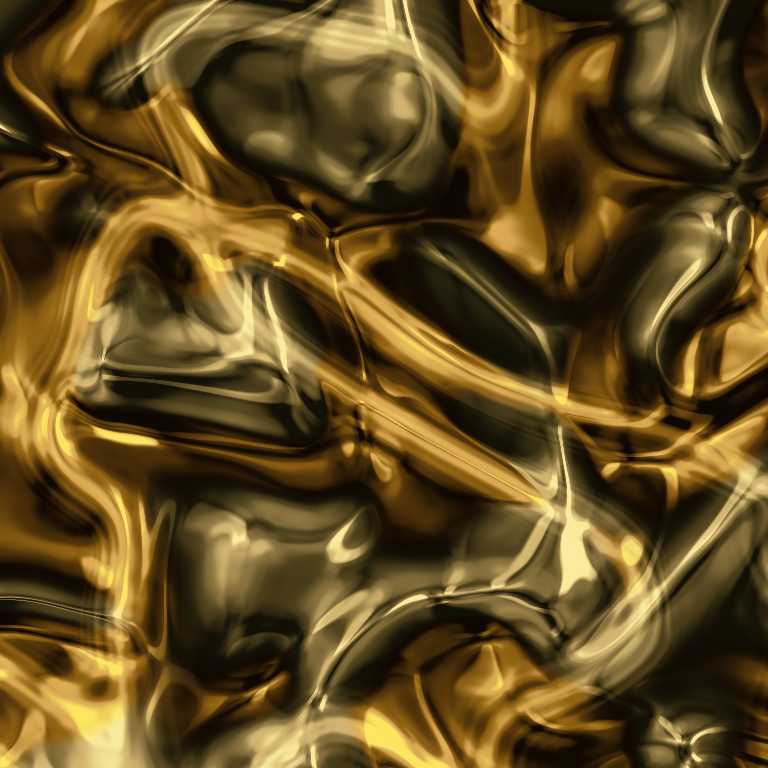
This texture is drawn by a three.js fragment shader. Its source:

```glsl
// Flowing liquid gold and olive silver with glossy veins, rounded blobs and dark seams.
varying vec2 vUv;

const float BLOB_SCALE = 3.9;
const vec2 VEIN_SCALE = vec2(1.4, 2.2);
const vec2 VEIN_AXIS = vec2(0.86, -0.5);
const float NORMAL_STEP = 0.002;

// Smooth gradient noise, about -0.7 to 0.7
vec2 gradientAt(vec2 cell) {
  float turn = fract(sin(dot(cell, vec2(127.1, 311.7))) * 43758.55);
  return vec2(cos(turn * 6.2832), sin(turn * 6.2832));
}

float noise(vec2 p) {
  vec2 i = floor(p);
  vec2 f = fract(p);
  vec2 u = f * f * f * (f * (f * 6.0 - 15.0) + 10.0);
  vec2 right = vec2(1.0, 0.0);
  float a = dot(gradientAt(i), f);
  float b = dot(gradientAt(i + right), f - right);
  float c = dot(gradientAt(i + right.yx), f - right.yx);
  float d = dot(gradientAt(i + 1.0), f - 1.0);
  return mix(mix(a, b, u.x), mix(c, d, u.x), u.y);
}

vec2 warp(vec2 p, float amount) {
  return p + amount * vec2(noise(p + 17.3), noise(p - 9.1));
}

// Signed field whose zero line is the crest of a vein
float veinField(vec2 uv) {
  vec2 across = vec2(-VEIN_AXIS.y, VEIN_AXIS.x);
  vec2 p = vec2(dot(uv, VEIN_AXIS), dot(uv, across)) * VEIN_SCALE;
  p = warp(p + 5.2, 0.55);
  return noise(p) + 0.2 * noise(p * 2.3 + 8.0);
}

// Signed distance to the crest, in canvas units
float veinDistance(vec2 uv) {
  vec2 e = vec2(NORMAL_STEP, 0.0);
  vec2 slope = vec2(veinField(uv + e.xy) - veinField(uv - e.xy),
                    veinField(uv + e.yx) - veinField(uv - e.yx));
  return veinField(uv) / max(length(slope) / (2.0 * NORMAL_STEP), 0.9);
}

vec2 blobSpace(vec2 uv) {
  return warp(warp(uv * BLOB_SCALE + 2.7, 0.8) + 3.0, 0.4);
}

float ridge(float vein, float sharpness) {
  return exp(-sqrt(vein * vein + 0.003) * sharpness);
}

float bell(float x, float width) {
  return exp(-x * x / (width * width));
}

// Positive inside silver, negative inside gold
float silverField(float blob, float vein) {
  return blob + 0.14 - 0.42 * ridge(vein, 7.0);
}

float height(vec2 uv) {
  vec2 p = blobSpace(uv);
  float vein = veinField(uv);
  float blob = noise(p);
  float bulge = smoothstep(-0.08, 0.38, silverField(blob, vein));
  return 0.14 * blob + 0.03 * noise(p * 1.9 + 4.0)
       + 0.06 * bulge + 0.09 * ridge(vein, 7.0);
}

vec3 surfaceNormal(vec2 uv) {
  vec2 e = vec2(NORMAL_STEP, 0.0);
  float dx = height(uv + e.xy) - height(uv - e.xy);
  float dy = height(uv + e.yx) - height(uv - e.yx);
  return normalize(vec3(-dx, -dy, 2.0 * NORMAL_STEP));
}

// Studio lighting, looked up by the tilt of the surface
float softbox(vec2 tilt, vec2 center, vec2 size) {
  vec2 d = abs(tilt - center) / size;
  return 1.0 - smoothstep(0.3, 1.4, length(d * d));
}

float studioLight(vec2 tilt) {
  float light = 0.3 + 0.32 * dot(tilt, vec2(-0.35, 0.6));
  light += 0.7 * noise(tilt * 2.4 + vec2(3.3, 7.1));
  light += 0.1 * noise(tilt * 8.0 + 1.7);
  light += 0.55 * softbox(tilt, vec2(-0.38, 0.42), vec2(0.14, 0.24));
  light += 0.5 * softbox(tilt, vec2(0.46, 0.2), vec2(0.1, 0.3));
  light += 0.35 * softbox(tilt, vec2(0.05, -0.6), vec2(0.35, 0.1));
  return light;
}

// Metal colours from shadow to glint
vec3 ramp(float x, vec3 shadow, vec3 low, vec3 middle, vec3 pale, vec3 glint) {
  vec3 color = mix(shadow, low, smoothstep(0.0, 0.27, x));
  color = mix(color, middle, smoothstep(0.24, 0.52, x));
  color = mix(color, pale, smoothstep(0.5, 0.78, x));
  return mix(color, glint, smoothstep(0.78, 1.05, x));
}

void main() {
  float crest = veinDistance(vUv);
  float silver = silverField(noise(blobSpace(vUv)), veinField(vUv));

  // Dark seams between the metals and shade in the hollows
  float light = studioLight(surfaceNormal(vUv).xy) + 0.08 * smoothstep(0.0, 0.2, silver);
  float seam = bell(silver, 0.1) * (1.0 - bell(crest, 0.04));
  float hollow = smoothstep(-0.4, 0.05, silver + 0.5 * bell(crest, 0.08));
  light *= (1.0 - 0.9 * seam) * mix(0.4, 1.0, hollow);

  // Broad bright veins, streaked along their length
  float streak = noise(vec2(crest * 95.0, dot(vUv, VEIN_AXIS) * 3.0));
  light = mix(light, 0.66 + 0.3 * light, 0.75 * bell(crest, 0.017));
  light += (0.12 + 0.3 * streak) * bell(crest - 0.012, 0.045);

  vec3 gold = ramp(light, vec3(0.06, 0.03, 0.006), vec3(0.30, 0.19, 0.035),
    vec3(0.56, 0.38, 0.07), vec3(0.86, 0.67, 0.33), vec3(0.99, 0.90, 0.38));
  vec3 olive = ramp(light, vec3(0.07, 0.06, 0.02), vec3(0.29, 0.24, 0.10),
    vec3(0.53, 0.44, 0.24), vec3(0.82, 0.71, 0.44), vec3(0.98, 0.92, 0.62));
  gl_FragColor = vec4(mix(gold, olive, smoothstep(-0.05, 0.05, silver)), 1.0);
}
```
